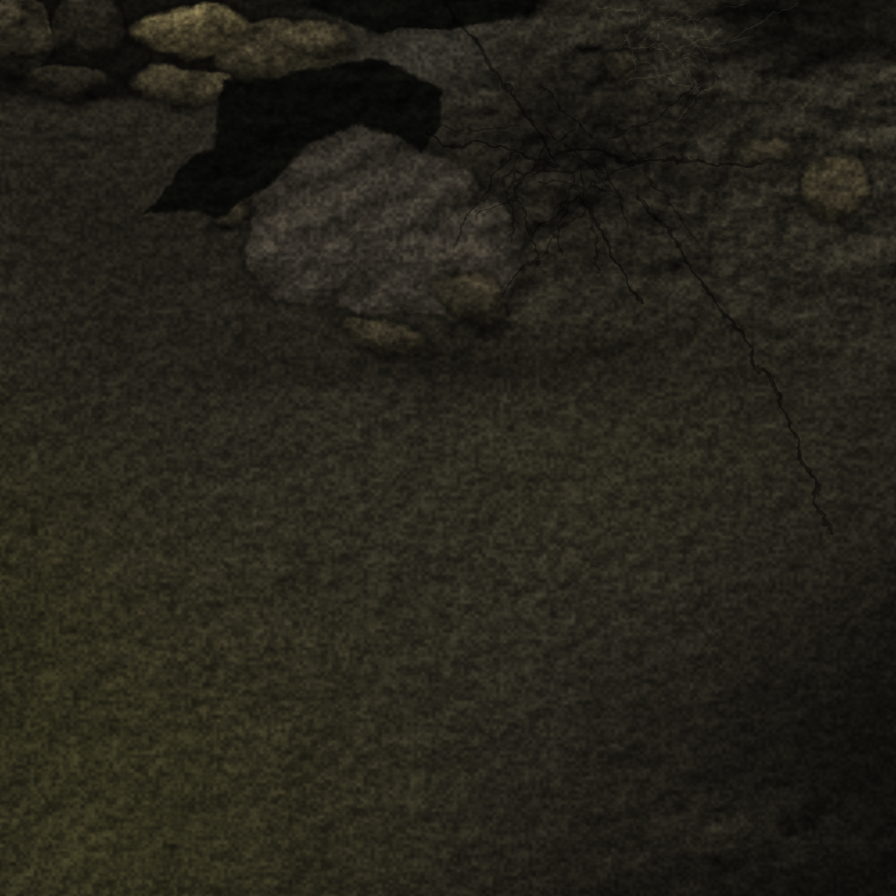
A Shadertoy shader for this texture:

```glsl
#define GRAIN 0.46
#define RELIEF 1.0
#define TWIGS 22
#define SOIL vec3(0.156, 0.145, 0.115)
#define MOSS vec3(0.185, 0.175, 0.108)
#define ROCK vec3(0.215, 0.197, 0.165)
#define SAND vec3(0.305, 0.275, 0.185)
#define VOID_COLOR vec3(0.032, 0.033, 0.025)

// Top-down unit coordinates: centre.xy, radius.zw
const vec4 STONES[12] = vec4[12](
    vec4(.020, .040, .038, .050), vec4(.100, .035, .043, .044), vec4(.315, .060, .075, .038),
    vec4(.215, .035, .066, .030), vec4(.080, .095, .050, .019), vec4(.205, .096, .054, .022),
    vec4(.695, .074, .021, .018), vec4(.855, .170, .028, .014), vec4(.928, .210, .038, .035),
    vec4(.258, .240, .019, .012), vec4(.525, .332, .040, .030), vec4(.428, .376, .048, .019));
const float STONE_LIGHT[12] = float[12](.55, .4, .7, 1., .42, .75, .55, .55, .7, .65, .58, .66);
const vec4 BRANCHES[6] = vec4[6](
    vec4(.625, .185, .50, 0.), vec4(.625, .185, .475, .150), vec4(.65, .22, .715, .345),
    vec4(.72, .22, .86, .43), vec4(.86, .43, .93, .60), vec4(.625, .17, .85, .185));
const vec2 HOLLOW[13] = vec2[13](
    vec2(.159, .238), vec2(.234, .163), vec2(.247, .094), vec2(.325, .088), vec2(.430, .062),
    vec2(.495, .098), vec2(.497, .140), vec2(.469, .172), vec2(.423, .146), vec2(.390, .140),
    vec2(.345, .163), vec2(.300, .208), vec2(.241, .240));
const vec2 BOULDER[13] = vec2[13](
    vec2(.280, .228), vec2(.350, .163), vec2(.390, .140), vec2(.443, .156), vec2(.500, .175),
    vec2(.555, .220), vec2(.580, .265), vec2(.578, .315), vec2(.553, .364), vec2(.480, .350),
    vec2(.390, .345), vec2(.300, .330), vec2(.275, .290));

float hash(vec2 p) {
    vec3 h = fract(p.xyx * .1031);
    h += dot(h, h.yzx + 33.33);
    return fract((h.x + h.y) * h.z);
}
float noise(vec2 p) {
    vec2 i = floor(p), f = fract(p);
    f = f * f * (3. - 2. * f);
    return mix(mix(hash(i), hash(i + vec2(1, 0)), f.x),
               mix(hash(i + vec2(0, 1)), hash(i + 1.), f.x), f.y);
}
float fbm(vec2 p) {
    float sum = 0., amp = .5;
    for (int i = 0; i < 5; i++, amp *= .58) {
        sum += amp * noise(p);
        p = mat2(1.6, 1.2, -1.2, 1.6) * p + 7.3;
    }
    return sum;
}
float slope(vec2 p) { return fbm(p + vec2(.2, .35)) - fbm(p - vec2(.2, .35)); }
float blob(vec2 p, vec2 centre, vec2 radius) {
    vec2 v = (p - centre) / radius;
    return exp(-dot(v, v));
}
float fill(float d) {
    float w = max(.003, 1. / iResolution.y);
    return smoothstep(w, -w, d);
}
float ellipse(vec2 p, vec2 r) { return (length(p / r) - 1.) * min(r.x, r.y); }
float segment(vec2 p, vec2 a, vec2 b) {
    vec2 e = b - a, w = p - a;
    return length(w - e * clamp(dot(w, e) / dot(e, e), 0., 1.));
}
float polygon(vec2 p, vec2 v[13]) {
    float d = 1e3, side = 1.;
    for (int i = 0, j = 12; i < 13; j = i++) {
        vec2 e = v[j] - v[i], w = p - v[i];
        d = min(d, segment(p, v[i], v[j]));
        bvec3 c = bvec3(p.y >= v[i].y, p.y < v[j].y, e.x * w.y > e.y * w.x);
        if (all(c) || all(not(c))) side = -side;
    }
    return side * d;
}
float stroke(vec2 p, vec2 a, vec2 b, float width) {
    return smoothstep(max(.0015, 1. / iResolution.y), 0., segment(p, a, b) - width);
}

void mainImage(out vec4 fragColor, in vec2 fragCoord) {
    vec2 q = fragCoord / iResolution.xy;
    q.y = 1. - q.y;
    vec2 warp = vec2(fbm(q * 24.), fbm(q * 24. + 40.)) - .56;
    vec2 p = q + warp * .022, b = q + warp * .03;
    float crag = slope(q * vec2(26., 42.) + warp);
    float fine = slope(q * vec2(65., 100.));

    // Soil, moss and broad shade
    float moss = blob(q, vec2(.13, .93), vec2(.34, .32)) + .5 * blob(q, vec2(0., .62), vec2(.13, .2))
               + .25 * blob(q, vec2(.70, .52), vec2(.25, .15));
    vec3 col = mix(SOIL, MOSS, clamp(moss, 0., 1.)) * (.85 + .28 * fbm(q * 5. + 9.));
    col *= 1. - .62 * smoothstep(1.3, 1.95, q.x + q.y);
    col *= 1. - .2 * blob(q, vec2(.13, .24), vec2(.2, .13));
    float rough = smoothstep(.46, .25, q.y) * smoothstep(.45, .62, q.x);
    col *= 1. + RELIEF * (crag * (.22 + .75 * rough) + fine * (.4 + .3 * rough));
    col *= 1. - .45 * blob(q, vec2(.64, .17), vec2(.12, .11));
    col *= 1. - .35 * blob(q, vec2(.50, .405), vec2(.22, .035));
    col += .05 * blob(q, vec2(.49, .06), vec2(.07, .04));
    col += vec3(.025, .024, .018) * blob(q, vec2(.82, .93), vec2(.16, .06)) * (1. + 4. * crag);

    // Large boulder with layered folds
    float d = polygon(p, BOULDER);
    float folds = slope(mat2(.9, .4, -.4, .9) * q * vec2(14., 38.) + warp);
    vec3 rock = ROCK * (.95 + RELIEF * (.4 * crag + .7 * folds + .3 * fine));
    rock *= .8 + .2 * smoothstep(0., -.03, d);
    col = mix(col * (1. - .3 * smoothstep(.02, 0., d)), rock, fill(d));

    // Shaded gaps, then stones
    col *= 1. - .55 * smoothstep(.125, .095, q.y) * smoothstep(.40, .30, q.x);
    for (int i = 0; i < 12; i++) {
        vec4 s = STONES[i];
        vec2 r = p - s.xy;
        r.y -= r.x * (i > 9 ? .28 : .2 * hash(vec2(i, 3)) - .1);
        d = ellipse(r, s.zw);
        float light = 1. - .35 * r.y / s.w - .25 * dot(r / s.zw, r / s.zw);
        col *= 1. - .3 * smoothstep(.01, 0., d);
        vec3 stone = mix(ROCK * 1.35, SAND, STONE_LIGHT[i]) * STONE_LIGHT[i];
        col = mix(col, stone * light * (1. + crag + .4 * fine), fill(d));
    }

    // Black hollows
    float hollow = fill(polygon(p, HOLLOW));
    hollow = max(hollow, fill(ellipse(p - vec2(.475, 0.), vec2(.13, .035))));
    hollow = max(hollow, .8 * smoothstep(.02, -.02, ellipse(p - vec2(.91, .02), vec2(.11, .06))));
    col = mix(col, VOID_COLOR * (1. + crag + fine), .94 * hollow);

    // Branches, tangled twigs and pale strands
    float wood = 0., pale = 0.;
    for (int i = 0; i < 6; i++)
        wood = max(wood, .8 * stroke(b, BRANCHES[i].xy, BRANCHES[i].zw, .0012));
    for (int i = 0; i < TWIGS; i++) {
        vec4 h = vec4(hash(vec2(i, 8)), hash(vec2(i, 17)), hash(vec2(i, 29)), hash(vec2(i, 43)));
        vec2 root = vec2(.56, .12) + h.xy * vec2(.14, .11);
        wood = max(wood, .6 * stroke(b, root, root + (h.zw - .4) * vec2(.25, .22), .0006));
        root = vec2(.70, 0.) + h.zx * vec2(.14, .09);
        pale = max(pale, stroke(b, root, root + (h.yw - .5) * vec2(.16, .1), .0002));
    }
    col = col * (1. - .55 * wood) + vec3(.045, .045, .036) * pale;

    // Fine grit
    float grit = noise(q * 250.) + .6 * noise(q * vec2(130., 200.) + 5.) - .8;
    fragColor = vec4(clamp(col * (1. + GRAIN * grit), 0., 1.), 1.);
}
```
